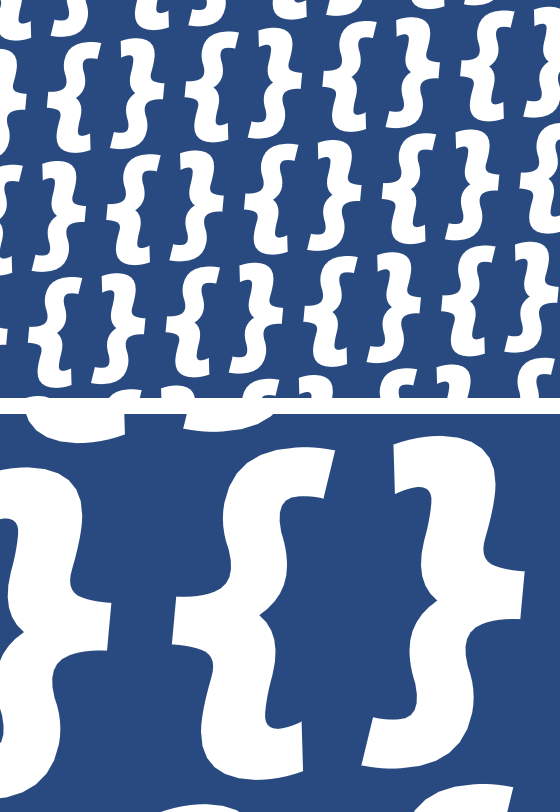
Top, the full canvas; bottom, a detail of the centre.
This pattern is drawn by a Shadertoy shader. Its source:

```glsl
struct Outline {
    vec2 pen;
    float dist2;
    float side;
};

// Adds a straight edge to the squared distance and the inside test
void lineTo(inout Outline o, vec2 p, vec2 end) {
    vec2 edge = end - o.pen;
    vec2 w = p - o.pen;
    vec2 gap = w - edge * clamp(dot(w, edge) / dot(edge, edge), 0.0, 1.0);
    o.dist2 = min(o.dist2, dot(gap, gap));
    bvec3 cross = bvec3(p.y >= o.pen.y, p.y < end.y, edge.x * w.y > edge.y * w.x);
    if (all(cross) || all(not(cross))) o.side = -o.side;
    o.pen = end;
}

// Adds a quadratic Bezier as short edges
void curveTo(inout Outline o, vec2 p, vec2 control, vec2 end) {
    vec2 start = o.pen;
    for (int i = 1; i <= 6; i++) {
        float t = float(i) / 6.0;
        lineTo(o, p, mix(mix(start, control, t), mix(control, end, t), t));
    }
}

// Signed distance to the slanted left brace, relative to the pair's centre
float leftBrace(vec2 p) {
    vec2 topCorner = vec2(-0.09, 1.08);
    Outline o = Outline(topCorner, 100.0, 1.0);

    // Upper outer side
    curveTo(o, p, vec2(-0.24, 1.11), vec2(-0.36, 1.10));
    curveTo(o, p, vec2(-0.78, 1.08), vec2(-0.85, 0.72));
    curveTo(o, p, vec2(-0.88, 0.56), vec2(-0.82, 0.40));
    curveTo(o, p, vec2(-0.76, 0.17), vec2(-0.92, 0.11));
    curveTo(o, p, vec2(-1.02, 0.07), vec2(-1.18, 0.077));

    // Blunt tip and lower outer side
    lineTo(o, p, vec2(-1.21, -0.25));
    curveTo(o, p, vec2(-1.06, -0.26), vec2(-0.98, -0.30));
    curveTo(o, p, vec2(-0.90, -0.35), vec2(-0.94, -0.48));
    curveTo(o, p, vec2(-1.01, -0.72), vec2(-1.01, -0.85));
    curveTo(o, p, vec2(-1.01, -1.17), vec2(-0.64, -1.18));
    curveTo(o, p, vec2(-0.47, -1.18), vec2(-0.31, -1.12));

    // Lower inner side, up to the notch
    lineTo(o, p, vec2(-0.32, -0.78));
    curveTo(o, p, vec2(-0.40, -0.82), vec2(-0.48, -0.83));
    curveTo(o, p, vec2(-0.58, -0.83), vec2(-0.57, -0.72));
    curveTo(o, p, vec2(-0.56, -0.60), vec2(-0.52, -0.46));
    curveTo(o, p, vec2(-0.45, -0.18), vec2(-0.61, -0.05));

    // Upper inner side
    curveTo(o, p, vec2(-0.42, 0.08), vec2(-0.42, 0.29));
    curveTo(o, p, vec2(-0.42, 0.40), vec2(-0.46, 0.52));
    curveTo(o, p, vec2(-0.51, 0.76), vec2(-0.34, 0.765));
    curveTo(o, p, vec2(-0.25, 0.77), vec2(-0.17, 0.75));
    lineTo(o, p, topCorner);

    return o.side * sqrt(o.dist2);
}

void mainImage(out vec4 fragColor, in vec2 fragCoord) {
    float pixel = 8.19 / iResolution.y;
    vec2 p = fragCoord * pixel - vec2(6.23, 4.13);

    // Tilted rows, each shifted against the next
    vec2 along = normalize(vec2(2.835, 0.216));
    vec2 across = vec2(-along.y, along.x);
    p -= vec2(-1.222, 2.31) * round(dot(p, across) / 2.397);
    p -= along * 2.843 * round(dot(p, along) / 2.843);

    // The right brace is the left one turned by half a circle
    if (p.x > 0.095 * p.y) p = -p;

    float ink = clamp(0.5 - leftBrace(p) / pixel, 0.0, 1.0);
    fragColor = vec4(mix(vec3(0.157, 0.29, 0.502), vec3(1.0), ink), 1.0);
}
```
